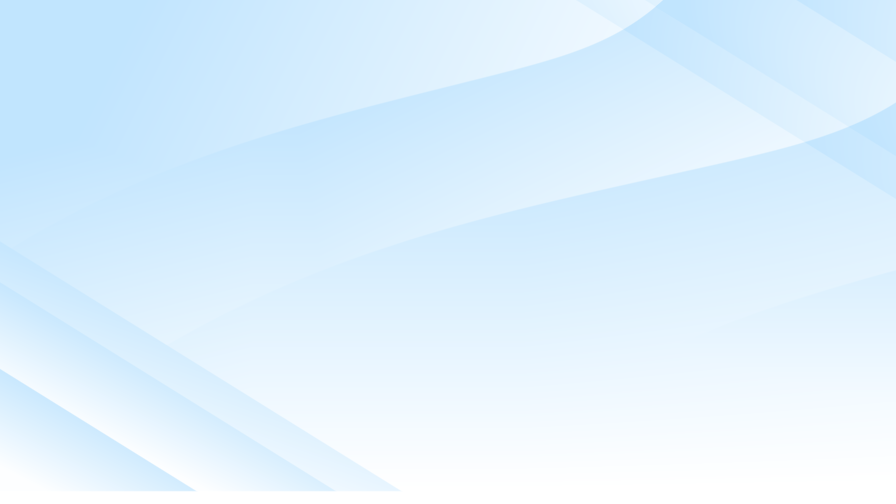
Give the GLSL for this background, as a Shadertoy shader.

```glsl
// Pale blue backdrop: three sweeping wave edges over a fade to white,
// with slanted translucent bands in the lower left and upper right corners.
// Every layer sets a tone from 0 (blue) to 1 (white), mixed by edge coverage.

#define DEEP_BLUE vec3(0.747, 0.892, 0.995)
#define WHITE vec3(1.0)
#define BAND_SLOPE 0.622
#define FOOT_HEIGHT 0.0255
#define EDGE_LIFT 0.06

// Antialiased coverage of the side where the distance is positive
float cover(float dist) {
    float pixel = 1.0 / iResolution.y;
    return smoothstep(-pixel, pixel, dist);
}

// Depth of a wave edge: gentle middle, cubic fall to the left, steep rise right
float waveDepth(float x, vec2 middle, float slope, float fall, float rise) {
    float t = x - middle.x;
    float left = min(t, 0.0);
    float right = max(t, 0.0);
    return middle.y - slope * t - fall * left * left * left - rise * pow(right, 4.5);
}

// Four overlapping sheets split by three waves; p.y is depth from the top
float waveTone(vec2 p) {
    float fade = (p.y - 0.23) / 0.74 - 0.35 * max(0.5 - p.x, 0.0);
    float topSheet = max((p.x + 0.5 * p.y - 0.23) / 1.38, fade + 1.7 * EDGE_LIFT);
    float middleSheet = min(max(0.60 * p.x + 1.25 * p.y - 0.58, fade + EDGE_LIFT), 0.82);
    float lowerSheet = fade + 0.48 * max(p.x - 1.04, 0.0) * (1.0 - p.y);
    float lastSheet = min((p.y - 0.27) / 0.63, lowerSheet);

    float upperWave = waveDepth(p.x, vec2(0.880, 0.174), 0.25, 0.165, 2.73);
    float centreWave = waveDepth(p.x, vec2(1.296, 0.354), 0.222, 0.13, 1.17);
    float lowerWave = waveDepth(p.x, vec2(1.852, 0.516), 0.27, 0.233, 0.0);

    float tone = clamp(topSheet, 0.0, 1.0);
    tone = mix(tone, clamp(middleSheet, 0.0, 1.0), cover(p.y - upperWave));
    tone = mix(tone, clamp(lowerSheet, 0.0, 1.0), cover(p.y - centreWave));
    return mix(tone, clamp(lastSheet, 0.0, 1.0), cover(p.y - lowerWave));
}

// Shadow cast inward from a slanted edge in the upper right
float cornerShade(vec2 p, float offset, float strength, float reach) {
    float dist = BAND_SLOPE * p.x - offset - p.y;
    return strength * cover(dist) * exp(-max(dist, 0.0) / reach);
}

// Opaque slanted sheet in the lower left, dark at its edge
float addSheet(float tone, vec2 p, float offset, float start, float along, float inward) {
    float dist = p.y - offset - BAND_SLOPE * p.x;
    float sheet = clamp(start + along * p.x + inward * dist, 0.0, 0.97);
    return mix(tone, sheet, cover(dist));
}

void mainImage(out vec4 fragColor, in vec2 fragCoord) {
    // Units of canvas height, with y as depth below the top
    vec2 p = fragCoord / iResolution.y;
    p.y = 1.0 - p.y;

    float tone = waveTone(p);

    // Upper right bands
    tone -= cornerShade(p, 0.711, 0.20, 0.14);
    tone -= cornerShade(p, 0.796, 0.16, 0.14);
    tone -= cornerShade(p, 0.983, 0.22, 0.23);
    tone = clamp(tone, 0.04, 1.0);

    // Lower left bands
    tone = addSheet(tone, p, 0.479, 0.10, 0.68, 2.6);
    tone = addSheet(tone, p, 0.560, 0.12, 0.48, 4.1);
    tone = addSheet(tone, p, 0.732, 0.15, 0.43, 4.2);

    // White strip along the foot
    tone = mix(tone, 1.0, cover(p.y - 1.0 + FOOT_HEIGHT));

    fragColor = vec4(mix(DEEP_BLUE, WHITE, tone), 1.0);
}
```
